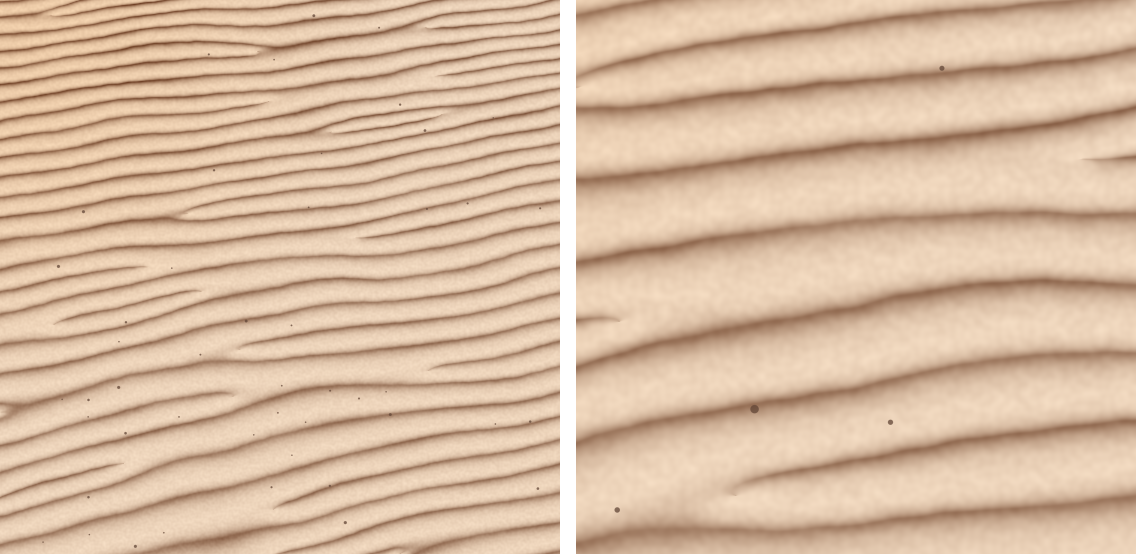
Left, the full canvas; right, a detail of the centre.
Give the GLSL for this texture, as a Shadertoy shader.

```glsl
// Wind-rippled pale sand: slanted, forking shadow lines that widen toward the viewer.

vec2 hash2(vec2 p) {
    vec3 h = fract(p.xyx * vec3(0.1031, 0.1030, 0.0973));
    h += dot(h, h.yzx + 33.33);
    return fract((h.xx + h.yz) * h.zy);
}

float cornerSlope(vec2 cell, vec2 corner, vec2 f) {
    float angle = 6.2832 * hash2(cell + corner + 57.0).x;
    return dot(vec2(cos(angle), sin(angle)), f - corner);
}

float gradientNoise(vec2 p) {
    vec2 i = floor(p), f = p - i;
    vec2 u = f * f * f * (f * (f * 6.0 - 15.0) + 10.0);
    return mix(mix(cornerSlope(i, vec2(0, 0), f), cornerSlope(i, vec2(1, 0), f), u.x),
               mix(cornerSlope(i, vec2(0, 1), f), cornerSlope(i, vec2(1, 1), f), u.x), u.y);
}

// Shadow depth of the ripples, 0 on lit sand and about 1 in the darkest line
float rippleShadow(vec2 uv) {
    float down = 1.0 - uv.y;

    // Slant the ripples and let them sway
    vec2 q = vec2(uv.x, down + uv.x * (0.12 + 0.13 * down));
    q.y += 0.036 * gradientNoise(uv * vec2(2.6, 2.2) + 3.7);
    q.y += 0.009 * gradientNoise(uv * vec2(7.0, 9.0) + 11.0);
    q.y += 0.0016 * gradientNoise(uv * vec2(45.0, 60.0));

    // Spacing grows toward the bottom
    float phase = 34.5 * log(1.0 + 1.1 * max(q.y, -0.5));

    // Each pair of dislocations starts and ends one extra ripple
    float strength = 1.0;
    for (int i = 0; i < 13; i++) {
        vec2 rnd = hash2(vec2(float(i) * 7.0 + 2.0, 19.0));
        vec2 start = vec2(rnd.x * 1.1 - 0.25, (float(i) + 0.2 + 0.6 * rnd.y) * 0.096);
        vec2 a = q - start;
        vec2 b = a - vec2(0.18 + 0.3 * rnd.y, 0.01 * (rnd.x - 0.5));
        float turn = atan(3.0 * a.y, a.x) - atan(3.0 * b.y, b.x);
        phase += (mod(float(i), 3.0) < 1.0 ? 1.0 : -1.0) * turn / 6.2832;
        float core = min(length(a * vec2(1.0, 2.0)), length(b * vec2(1.0, 2.0)));
        strength *= mix(0.4, 1.0, smoothstep(0.0, 0.035, core));
    }

    // Crisp brink above each line, soft fade below it
    float u = fract(phase);
    float away = min(u / 0.65, (1.0 - u) / 0.35);
    float shade = exp(-sqrt(away * away + 0.0025) / 0.25);

    // Deeper shadows toward the upper left
    strength *= mix(1.3, 0.98, smoothstep(0.0, 0.7, down + 0.25 * uv.x));
    strength *= 1.0 + 0.3 * gradientNoise(uv * vec2(6.0, 16.0) + 31.0);
    return shade * strength;
}

// Sparse dark grit, one possible speck per cell
float specks(vec2 uv) {
    vec2 cell = floor(uv * 15.0);
    vec2 rnd = hash2(cell + 5.0);
    vec2 centre = 0.15 + 0.7 * hash2(cell + 91.0);
    float d = length(fract(uv * 15.0) - centre) / 15.0;
    float radius = 0.0012 + 0.0016 * rnd.y * rnd.y;
    float edge = 0.7 / iResolution.y;
    return step(rnd.x, 0.2) * (1.0 - smoothstep(radius - edge, radius + edge, d));
}

void mainImage(out vec4 fragColor, in vec2 fragCoord) {
    vec2 uv = fragCoord / iResolution.xy;
    float shadow = rippleShadow(uv);

    // Fine grain over small soft lumps
    float grain = 0.075 * gradientNoise(uv * 185.0)
                + 0.055 * gradientNoise(vec2(uv.x + 0.4 * uv.y, uv.y) * vec2(75.0, 105.0) + 8.0);

    vec3 litSand = vec3(0.945, 0.85, 0.75);
    vec3 shadowSand = vec3(0.53, 0.37, 0.27);
    vec3 color = mix(litSand, shadowSand, shadow + grain);

    // Warmer tone in the far left corner
    float warmth = smoothstep(0.8, 0.0, length(uv - vec2(0.0, 1.0)));
    color *= mix(vec3(1.0), vec3(1.01, 0.97, 0.91), warmth);

    color = mix(color, vec3(0.38, 0.27, 0.21), 0.75 * specks(uv));
    fragColor = vec4(clamp(color, 0.0, 1.0), 1.0);
}
```
